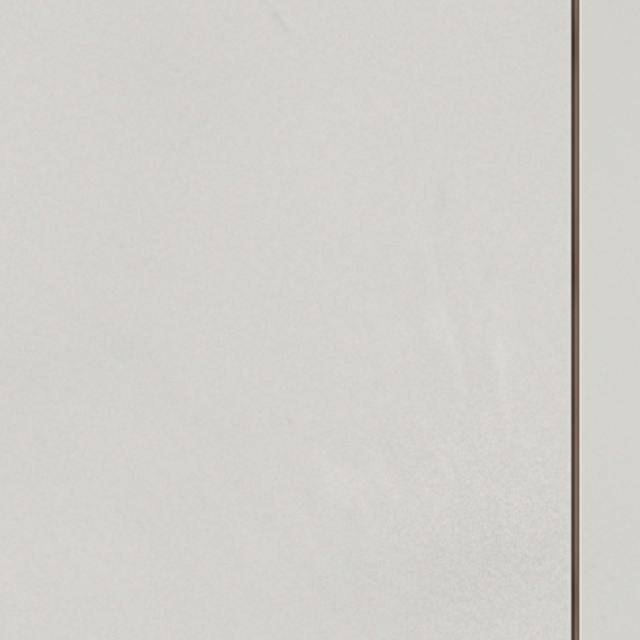
Write a WebGL 2 fragment shader that draws this texture.

```glsl
#version 300 es
precision highp float;
// A pale plaster panel with a narrow brown vertical groove near its right side.
// Layered value noise makes the clouds, slanted trowel marks and fine grain;
// soft elliptical masks place the marks, and smooth steps profile the groove.
uniform vec2 u_resolution;
out vec4 fragColor;

// Integer hash of a lattice cell, 0 to 1
float hash(vec2 cell) {
  uvec2 q = uvec2(ivec2(cell)) * uvec2(1597334673u, 3812015801u);
  uint n = (q.x ^ q.y) * 1597334673u;
  n = (n ^ (n >> 15)) * 2246822519u;
  return float((n ^ (n >> 13)) >> 8) / 16777216.0;
}

float noise(vec2 p) {
  vec2 i = floor(p), f = fract(p);
  f = f * f * (3.0 - 2.0 * f);
  return mix(mix(hash(i), hash(i + vec2(1, 0)), f.x),
             mix(hash(i + vec2(0, 1)), hash(i + vec2(1, 1)), f.x), f.y);
}

// Layered noise centred on zero
float fbm(vec2 p) {
  float sum = 0.0, amp = 0.5;
  for (int i = 0; i < 5; i++) {
    sum += amp * (noise(p) - 0.5);
    p = mat2(1.6, 1.2, -1.2, 1.6) * p + 17.3;
    amp *= 0.5;
  }
  return sum;
}

vec2 rotate(vec2 p, float angle) {
  float c = cos(angle), s = sin(angle);
  return vec2(c * p.x - s * p.y, s * p.x + c * p.y);
}

// Soft ellipse; a positive angle leans its top to the left
float smudge(vec2 p, vec2 centre, vec2 radius, float angle) {
  vec2 q = rotate(p - centre, -angle) / radius;
  return exp(-dot(q, q));
}

// Noise drawn out along a leaning direction
float streaks(vec2 p, float angle, vec2 frequency) {
  return fbm(rotate(p, -angle) * frequency + 40.0);
}

void main() {
  vec2 uv = gl_FragCoord.xy / u_resolution;
  float aa = 0.5 / u_resolution.x;

  // Broad tone: lit centre, shaded lower right, faint clouds
  float tone = 0.022 * fbm(uv * 3.0 + 5.0);
  tone += 0.008 * smudge(uv, vec2(0.62, 0.66), vec2(0.26, 0.36), 0.2);
  tone += 0.007 * smudge(uv, vec2(0.03, 0.75), vec2(0.12, 0.28), 0.0);
  tone -= 0.010 * smudge(uv, vec2(0.10, 0.45), vec2(0.22, 0.14), 0.6);
  tone -= 0.016 * smudge(uv, vec2(0.70, 0.10), vec2(0.22, 0.10), 0.3);
  tone -= 0.008 * smudge(uv, vec2(0.24, 0.88), vec2(0.14, 0.16), 0.5);

  // Trowel marks: steep at the right, flatter toward the lower left
  float right = smudge(uv, vec2(0.73, 0.40), vec2(0.08, 0.22), 0.25);
  float lower = smudge(uv, vec2(0.56, 0.24), vec2(0.15, 0.13), 0.5);
  float left = smudge(uv, vec2(0.28, 0.22), vec2(0.22, 0.28), 0.6);
  tone += 0.048 * right * streaks(uv, 0.25, vec2(44.0, 13.0));
  tone += 0.044 * lower * streaks(uv, 0.50, vec2(40.0, 20.0));
  tone += 0.025 * left * streaks(uv, 0.70, vec2(20.0, 6.0));

  // Separate dark scuffs, each with a broken edge
  float scuff = smudge(uv, vec2(0.690, 0.690), vec2(0.010, 0.030), 0.0);
  scuff += 0.8 * smudge(uv, vec2(0.434, 0.972), vec2(0.007, 0.040), 0.65);
  scuff += 0.7 * smudge(uv, vec2(0.715, 0.255), vec2(0.007, 0.045), 0.35);
  scuff += 0.6 * smudge(uv, vec2(0.762, 0.570), vec2(0.010, 0.020), -0.4);
  scuff += 0.6 * smudge(uv, vec2(0.592, 0.400), vec2(0.012, 0.012), 0.0);
  scuff += 0.8 * smudge(uv, vec2(0.453, 0.340), vec2(0.005, 0.007), 0.0);
  tone -= 0.027 * scuff * (0.8 + 1.5 * fbm(uv * 80.0));
  tone += 0.008 * smudge(uv, vec2(0.455, 0.965), vec2(0.008, 0.040), 0.65);
  tone += 0.009 * smudge(uv, vec2(0.785, 0.420), vec2(0.005, 0.070), 0.10);

  // Grain, rougher at the lower right and calmer beyond the groove
  float rough = 0.015 + 0.018 * smudge(uv, vec2(0.78, 0.16), vec2(0.18, 0.22), 0.3);
  rough *= 1.0 - 0.5 * smoothstep(0.90, 0.92, uv.x);
  tone += rough * (noise(uv * 330.0) - 0.5);
  tone += 0.6 * rough * (noise(uv * 170.0 + 9.0) - 0.5);

  // Panel colours with a faint pink and green drift
  vec3 color = mix(vec3(0.829, 0.823, 0.804), vec3(0.825, 0.822, 0.804), smoothstep(0.90, 0.92, uv.x));
  color += tone;
  color += vec3(0.017, -0.006, 0.004) * (noise(uv * 190.0 + 70.0) - 0.5);

  // Groove: pale lip, dark wall, brown floor, pink-white far edge
  float x = uv.x;
  float wear = noise(vec2(8.0, uv.y * 14.0)) - 0.5;
  color += 0.015 * smoothstep(0.885, 0.890, x) * (1.0 - smoothstep(0.890, 0.892, x));
  vec3 wall = vec3(0.25, 0.21, 0.18) + 0.05 * wear;
  vec3 bed = vec3(0.46, 0.40, 0.35) + 0.07 * wear;
  vec3 groove = mix(vec3(0.48, 0.44, 0.40), wall, smoothstep(0.8925, 0.8950, x));
  groove = mix(groove, bed, smoothstep(0.8965, 0.8995, x));
  groove = mix(groove, vec3(0.40, 0.33, 0.29), smoothstep(0.9010, 0.9035, x));
  groove = mix(groove, vec3(0.90, 0.86, 0.83), smoothstep(0.9040 - aa, 0.9062 + aa, x));
  float inside = smoothstep(0.8915 - aa, 0.8928 + aa, x) * (1.0 - smoothstep(0.9080, 0.9105, x));
  fragColor = vec4(mix(color, groove, inside), 1.0);
}
```
